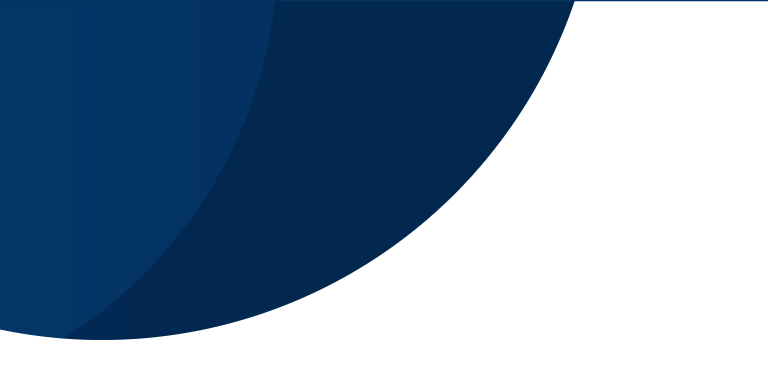
Write a WebGL 2 fragment shader that draws this background.

```glsl
#version 300 es
precision highp float;
// Two overlapping navy discs sweeping in from the upper left over white, under a thin top rule.

uniform vec2 u_resolution;
out vec4 fragColor;

// Lengths are in canvas heights, origin at the lower left
const vec2 OUTER_CENTER = vec2(0.2656, 1.414);
const float OUTER_RADIUS = 1.2995;
const vec2 INNER_CENTER = vec2(-0.474, 1.132);
const float INNER_RADIUS = 1.198;
const float RULE_THICKNESS = 0.0033;
const float OUTER_FADE_END = 0.75;
const float INNER_FADE_END = 0.70;

const vec3 PAPER = vec3(1.0);
const vec3 NAVY_LEFT = vec3(0.01, 0.16, 0.33);
const vec3 NAVY_RIGHT = vec3(0.008, 0.157, 0.314);
const vec3 BLUE_LEFT = vec3(0.01, 0.208, 0.398);
const vec3 BLUE_RIGHT = vec3(0.01, 0.196, 0.384);
const vec3 RULE_COLOR = vec3(0.01, 0.20, 0.39);

float circleDistance(vec2 p, vec2 center, float radius) {
    return length(p - center) - radius;
}

// Antialiased coverage of the region where the distance is negative
float coverage(float dist, float pixel) {
    return clamp(0.5 - dist / pixel, 0.0, 1.0);
}

void main() {
    float pixel = 1.0 / u_resolution.y;
    vec2 p = gl_FragCoord.xy * pixel;

    // Faint horizontal gradients inside each disc
    vec3 navy = mix(NAVY_LEFT, NAVY_RIGHT, smoothstep(0.0, OUTER_FADE_END, p.x));
    vec3 blue = mix(BLUE_LEFT, BLUE_RIGHT, smoothstep(0.0, INNER_FADE_END, p.x));

    // The lighter disc is clipped by the darker one
    float outer = coverage(circleDistance(p, OUTER_CENTER, OUTER_RADIUS), pixel);
    float inner = coverage(circleDistance(p, INNER_CENTER, INNER_RADIUS), pixel);
    vec3 color = mix(PAPER, mix(navy, blue, inner), outer);

    // Thin rule along the top edge
    float rule = coverage(1.0 - RULE_THICKNESS - p.y, pixel);
    color = mix(color, RULE_COLOR, rule);

    fragColor = vec4(color, 1.0);
}
```
